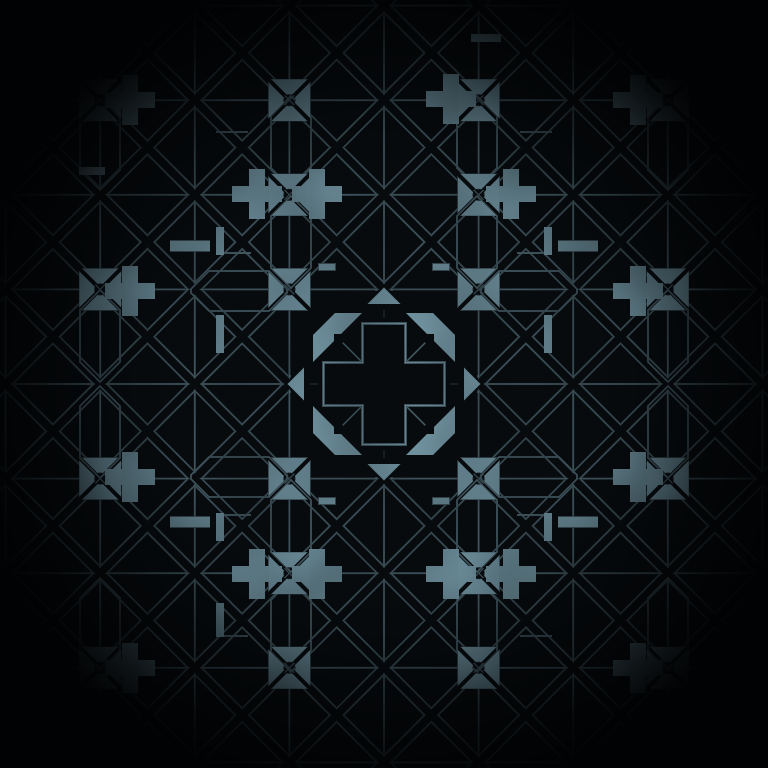
Write a WebGL 1 fragment shader that draws this pattern.

```glsl
precision highp float;
// A dim steel-blue lattice of squares and doubled diagonals around an outlined cross.
// The plane is folded into one quadrant; plates, crosses and bars are box distances,
// and a radial vignette sinks the outer parts into black.
uniform vec2 u_resolution;

const float CELL = 94.6; // the canvas is 768 units wide
float pixel;             // width of one screen pixel in those units

float fill(float d) { return clamp(0.5 - d / pixel, 0.0, 1.0); }
float stroke(float d, float halfWidth) { return fill(abs(d) - halfWidth); }

float box(vec2 p, vec2 halfSize) {
  vec2 d = abs(p) - halfSize;
  return max(d.x, d.y);
}

float cross2(vec2 p, float reach, float arm) {
  return min(box(p, vec2(reach, arm)), box(p, vec2(arm, reach)));
}

// Box with its four corners cut at 45 degrees
float chamferBox(vec2 p, vec2 halfSize, float cut) {
  p = abs(p);
  return max(box(p, halfSize), (p.x + p.y - cut) * 0.707);
}

// Signed distance to the nearest of evenly spaced values
float nearest(float x) { return (fract(x / CELL + 0.5) - 0.5) * CELL; }

vec2 gradient(vec2 cell) {
  float a = 6.2832 * fract(sin(dot(cell, vec2(127.1, 311.7))) * 437.58);
  return vec2(cos(a), sin(a));
}

float gradientNoise(vec2 p) {
  vec2 i = floor(p), f = fract(p);
  vec2 u = f * f * (3.0 - 2.0 * f), e = vec2(0.0, 1.0);
  return mix(
    mix(dot(gradient(i), f), dot(gradient(i + e.yx), f - e.yx), u.x),
    mix(dot(gradient(i + e), f - e), dot(gradient(i + 1.0), f - 1.0), u.x), u.y);
}

// Square grid and doubled diagonals, left open around the centre
float lattice(vec2 q, float diagonal) {
  float grid = max(stroke(nearest(q.x), 0.9), stroke(nearest(q.y), 0.9)) * 0.55;
  grid *= 1.0 - fill(diagonal - 3.5);
  float rails = stroke(diagonal - 4.8, 0.9) * 0.5;
  return max(grid, rails) * fill(93.0 - max(q.x, q.y));
}

// Thin elongated octagons joining neighbouring nodes
float frames(vec2 q) {
  vec2 tall = vec2(20.0, 48.0);
  float d = abs(chamferBox(q - vec2(93.0, 142.0), tall, 46.0));
  d = min(d, abs(chamferBox(q - vec2(93.0, 242.0), tall, 46.0)));
  d = min(d, abs(chamferBox(q - vec2(284.0, 48.0), tall, 46.0)));
  d = min(d, abs(chamferBox(q - vec2(284.0, 240.0), tall, 46.0)));
  d = min(d, abs(chamferBox(q - vec2(145.0, 93.0), tall.yx, 50.0)));
  return fill(d - 0.9) * 0.55;
}

// Square plates on the nodes, split by the diagonals
float plates(vec2 q, float diagonal) {
  vec2 node = floor(q / CELL + 0.5);
  bool inner = node.x == 1.0 && node.y > 0.0 && node.y < 4.0;
  bool outer = node.x == 3.0 && (node.y == 1.0 || node.y == 3.0);
  if (!inner && !outer) return 0.0;
  vec2 local = q - node * CELL;
  float square = max(box(local, vec2(21.0)), 2.0 - diagonal);
  float petals = max(length(local) - 7.0, abs(abs(local.x) - abs(local.y)) - 1.0);
  return max(fill(max(square, 6.0 - length(local))), fill(petals) * 0.5);
}

// Small crosses and loose bars, with a few breaks in the symmetry
float ornaments(vec2 p, vec2 q) {
  bool topRight = p.x > 0.0 && p.y > 0.0;
  float d = cross2(q - vec2(127.0, 190.0), 25.0, 8.0);
  d = min(d, cross2(q - vec2(67.0, topRight ? 285.0 : 190.0), 25.0, 8.0));
  d = min(d, cross2(q - vec2(254.0, 93.0), 25.0, 8.0));
  d = min(d, cross2(q - vec2(254.0, 284.0), 25.0, 8.0));
  d = min(d, box(q - vec2(194.0, 138.0), vec2(20.0, 5.5)));
  d = min(d, box(q - vec2(57.0, 117.0), vec2(8.5, 3.5)));
  d = min(d, box(q - vec2(164.0, 143.0), vec2(4.0, 14.0)));
  if (p.y > 0.0) d = min(d, box(q - vec2(164.0, 50.0), vec2(4.0, 19.0)));
  else if (p.x < 0.0) d = min(d, box(q - vec2(164.0, 236.0), vec2(4.0, 17.0)));
  if (topRight) d = min(d, box(q - vec2(102.0, 346.0), vec2(15.0, 4.0)));
  else if (p.y > 0.0) d = min(d, box(q - vec2(292.0, 213.0), vec2(13.0, 4.0)));
  float shelves = box(q - vec2(150.0, 131.0), vec2(17.0, 1.0));
  shelves = min(shelves, box(q - vec2(152.0, 252.0), vec2(16.0, 1.0)));
  return max(fill(d) * 0.9, fill(shelves) * 0.55);
}

// Outlined cross, corner brackets, pointers and ticks
float emblem(vec2 q) {
  vec2 w = vec2(min(q.x, q.y), max(q.x, q.y));
  float sum = q.x + q.y;
  float bracket = max(max(w.y - 71.0, (sum - 120.0) * 0.707), (93.0 - sum) * 0.707);
  bracket = max(bracket, 50.0 - w.y);
  float pointer = max(80.0 - w.y, (sum - 96.5) * 0.707);
  float tick = max((w.y - w.x) * 0.707 - 0.8, abs(sum - 64.0) * 0.707 - 13.0);
  float ink = max(fill(bracket), fill(pointer));
  ink = max(ink, stroke(cross2(q, 60.5, 21.5), 1.1) * 0.9);
  ink = max(ink, fill(tick) * 0.6);
  return max(ink, fill(box(w - vec2(0.0, 70.0), vec2(0.6, 4.0))) * 0.25);
}

void main() {
  float side = min(u_resolution.x, u_resolution.y);
  pixel = 768.0 / side;
  vec2 p = (gl_FragCoord.xy - 0.5 * u_resolution) * pixel;
  vec2 q = abs(p);
  float diagonal = min(abs(nearest(q.x + q.y)), abs(nearest(q.x - q.y))) * 0.707;

  float ink = max(lattice(q, diagonal), frames(q));
  ink = max(ink, plates(q, diagonal) * 0.92);
  ink = max(max(ink, ornaments(p, q)), emblem(q));

  // Uneven wear and vignette
  float fade = 1.0 - smoothstep(190.0, 440.0, length(p));
  float wear = 0.95 + 0.2 * gradientNoise(p / 55.0);
  vec3 ground = mix(vec3(0.004, 0.008, 0.011), vec3(0.027, 0.043, 0.055), fade);
  vec3 steel = vec3(0.42, 0.55, 0.60) * wear;
  gl_FragColor = vec4(mix(ground, steel, ink * fade), 1.0);
}
```
